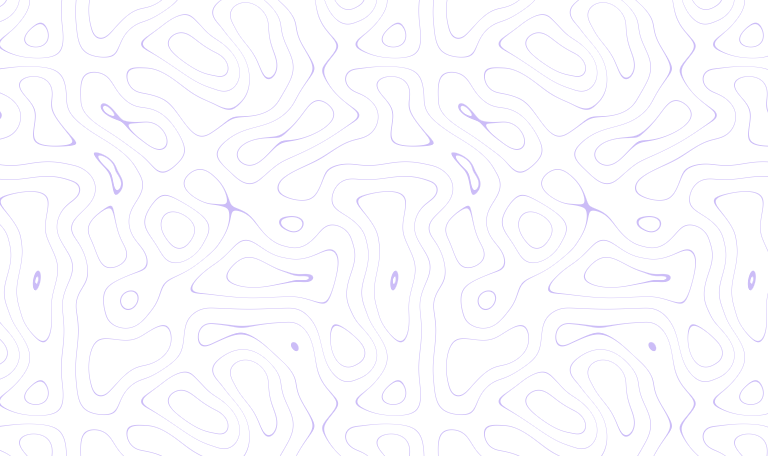
This pattern is drawn by a Shadertoy shader. Its source:

```glsl
const float TILE = 0.784;          // side of one repeat, in canvas heights
const float CELLS = 5.0;           // noise cells along one repeat
const float LEVEL_STEP = 0.2;      // height between contours
const float LEVEL_OFFSET = 0.07;   // height of the first contour
const float LINE_BAND = 0.004;     // half thickness of a contour, in height
const float SEED = 3.0;
const vec3 PAPER = vec3(1.0);
const vec3 INK = vec3(0.80, 0.74, 0.97);
const float TAU = 6.2831853;

float hash(vec2 p) {
    return fract(sin(dot(p + SEED, vec2(127.1, 311.7))) * 43758.5453);
}

// Slope contribution of one lattice corner; wraps at the tile edge
float corner(vec2 cell, vec2 offset, vec2 local) {
    float angle = TAU * hash(mod(cell + offset, CELLS));
    return dot(vec2(cos(angle), sin(angle)), local - offset);
}

// Tileable gradient noise
float terrain(vec2 p) {
    vec2 cell = floor(p);
    vec2 f = p - cell;
    vec2 u = f * f * f * (f * (f * 6.0 - 15.0) + 10.0);
    float low = mix(corner(cell, vec2(0, 0), f), corner(cell, vec2(1, 0), f), u.x);
    float high = mix(corner(cell, vec2(0, 1), f), corner(cell, vec2(1, 1), f), u.x);
    return mix(low, high, u.y);
}

// Box-filtered coverage of a height band: thin on slopes, thick on flats
float contour(float height, float slope) {
    float h = height - LEVEL_OFFSET;
    float d = h - LEVEL_STEP * round(h / LEVEL_STEP);
    vec2 edges = (d + vec2(LINE_BAND, -LINE_BAND)) / slope + 0.5;
    edges = clamp(edges, 0.0, 1.0);
    return edges.x - edges.y;
}

void mainImage(out vec4 fragColor, in vec2 fragCoord) {
    float scale = CELLS / (TILE * iResolution.y);
    vec2 p = fragCoord * scale;

    // Height change across one pixel
    float height = terrain(p);
    vec2 rise = vec2(terrain(p + vec2(scale, 0)), terrain(p + vec2(0, scale))) - height;
    float slope = max(length(rise), 1e-5);

    fragColor = vec4(mix(PAPER, INK, contour(height, slope)), 1.0);
}
```
